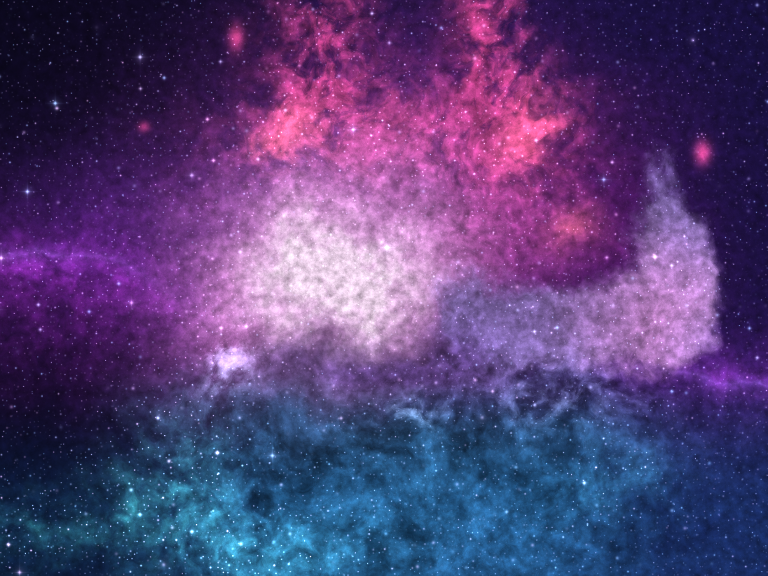
Reproduce this background procedurally as a WebGL 2 fragment shader.

```glsl
#version 300 es
precision highp float;
uniform vec2 u_resolution;
out vec4 fragColor;

vec2 hash2(vec2 p) {
    return fract(sin(vec2(dot(p, vec2(127.1, 311.7)), dot(p, vec2(269.5, 183.3)))) * 43758.5);
}

float gradientNoise(vec2 p) {
    vec2 i = floor(p), f = fract(p);
    vec2 u = f * f * f * (f * (f * 6.0 - 15.0) + 10.0), e = vec2(0, 1);
    float a = dot(hash2(i) * 2.0 - 1.0, f);
    float b = dot(hash2(i + e.yx) * 2.0 - 1.0, f - e.yx);
    float c = dot(hash2(i + e.xy) * 2.0 - 1.0, f - e.xy);
    float d = dot(hash2(i + e.yy) * 2.0 - 1.0, f - e.yy);
    return mix(mix(a, b, u.x), mix(c, d, u.x), u.y);
}

float fbm(vec2 p) {
    float sum = 0.0, amp = 0.6;
    for (int i = 0; i < 5; i++) {
        sum += amp * gradientNoise(p);
        p = mat2(1.6, 1.2, -1.2, 1.6) * p + 3.7;
        amp *= 0.6;
    }
    return sum;
}

// Soft elliptical spot: center x, y and radii
float glow(vec2 p, float x, float y, float rx, float ry) {
    vec2 d = (p - vec2(x, y)) / vec2(rx, ry);
    return exp(-dot(d, d));
}

// One jittered star per cell; the rare bright ones carry a small cross
vec3 starLayer(vec2 p, float cells, float size, float rarity) {
    vec2 id = floor(p * cells), rnd = hash2(id + cells), tint = hash2(id + 51.0);
    vec2 d = abs(p - (id + 0.12 + 0.76 * rnd) / cells);
    float core = exp(-dot(d, d) / (size * size));
    float halo = 0.2 * exp(-dot(d, d) * cells * cells * 150.0);
    float cross = exp(-min(d.x, d.y) / (size * 0.4) - max(d.x, d.y) * cells * 14.0);
    return mix(vec3(0.55, 0.8, 1.0), vec3(1.0, 0.75, 0.95), tint.y)
        * pow(tint.x, rarity) * (core + halo + 0.4 * cross * step(0.93, tint.x));
}

void main() {
    vec2 p = gl_FragCoord.xy / u_resolution.y;
    p.x *= 4.0 / 3.0 * u_resolution.y / u_resolution.x;
    vec2 q = p + 0.075 * vec2(fbm(p * 5.0), fbm(p * 5.0 + 17.0));
    float billow = fbm(q * 7.0 + 4.0), fine = fbm(q * 21.0);
    float grain = clamp(0.9 + 0.9 * billow + 0.9 * fine, 0.2, 1.8);

    // Deep sky: near black at the left, navy at the right
    vec3 col = mix(vec3(0.04, 0.03, 0.11), vec3(0.085, 0.06, 0.23), smoothstep(0.1, 0.9, p.x));
    col += vec3(0.15, 0.03, 0.17) * glow(q, 0.15, 0.44, 0.3, 0.13) * grain;
    col += vec3(0.14, 0.05, 0.21) * glow(q, 0.25, 0.63, 0.28, 0.13);
    col = mix(col, vec3(0.4, 0.13, 0.48), 0.9 * glow(q, 0.66, 0.62, 0.36, 0.33));
    col = mix(col, vec3(0.34, 0.09, 0.4), 0.7 * glow(q, 1.0, 0.6, 0.2, 0.2));

    // Blue and teal lower nebula
    float blue = smoothstep(0.42, 0.24, q.y) * smoothstep(0.15, 0.55, q.x) * (1.0 - 0.75 * smoothstep(0.9, 1.25, q.x));
    col = mix(col, vec3(0.14, 0.3, 0.46) * grain, blue * 0.92);
    col += vec3(0.0, 0.06, 0.1) * smoothstep(0.35, 0.1, p.y);
    float teal = glow(q, 0.32, 0.19, 0.1, 0.11) + 0.6 * glow(q, 0.19, 0.1, 0.16, 0.07)
        + 0.8 * glow(q, 0.45, 0.03, 0.17, 0.08) + 0.7 * glow(q, 0.03, 0.07, 0.08, 0.06)
        + 0.35 * glow(q, 1.07, 0.16, 0.12, 0.08) + 0.15 * glow(q, 0.72, 0.16, 0.16, 0.14);
    col += vec3(0.13, 0.36, 0.33) * teal * grain * grain * 0.75;

    // Pink columns with orange fringes
    float pink = glow(q, 0.56, 0.88, 0.09, 0.2) + glow(q, 0.84, 0.94, 0.06, 0.14)
        + glow(q, 0.9, 0.78, 0.1, 0.09) + 0.9 * glow(q, 0.68, 0.75, 0.24, 0.09);
    pink *= smoothstep(-0.4, 0.3, billow + 0.8 * fine);
    col = mix(col, vec3(0.86, 0.29, 0.6) * (0.85 + 0.7 * fine), min(pink * 1.1, 0.95));
    col = mix(col, vec3(0.73, 0.26, 0.6) * grain, 0.8 * glow(q, 0.8, 0.63, 0.17, 0.14));
    float ember = glow(q, 0.52, 0.77, 0.05, 0.05) + 0.7 * glow(q, 0.93, 0.77, 0.05, 0.06)
        + 1.2 * glow(q, 1.0, 0.61, 0.045, 0.045) + 0.7 * glow(q, 0.46, 0.75, 0.025, 0.02);
    col += vec3(0.32, 0.17, 0.1) * ember * grain;
    col += vec3(0.8, 0.25, 0.4) * (glow(p, 1.22, 0.735, 0.014, 0.02)
        + 0.8 * glow(p, 0.41, 0.935, 0.013, 0.022) + 0.6 * glow(p, 0.25, 0.78, 0.01, 0.009));

    // Violet ribbons entering from both sides
    float leftLine = p.y - 0.555 + 0.1 * smoothstep(0.15, 0.42, p.x) + 0.04 * billow;
    float rightLine = p.y - 0.355 + 0.03 * smoothstep(1.15, 1.33, p.x) + 0.04 * billow;
    float leftFade = smoothstep(0.45, 0.1, p.x), rightFade = smoothstep(0.98, 1.15, p.x);
    col += vec3(0.32, 0.09, 0.36) * grain * (leftFade * exp(-abs(leftLine + 0.02) * 17.0)
        + rightFade * exp(-abs(rightLine - 0.01) * 19.0));
    col += vec3(0.16, 0.12, 0.22) * (leftFade * exp(-abs(leftLine) * 110.0) + rightFade * exp(-abs(rightLine) * 110.0));

    // Luminous heart and its orchid halo
    float halo = 1.15 * glow(q, 0.61, 0.57, 0.23, 0.17) + 0.65 * glow(q, 0.4, 0.44, 0.12, 0.13);
    col = mix(col, vec3(0.78, 0.46, 0.78) * (0.98 + 0.5 * fine), min(halo, 0.92));
    float heart = glow(q, 0.6, 0.5, 0.16, 0.13) + 0.4 * glow(q, 0.52, 0.53, 0.09, 0.09);
    col = mix(col, vec3(0.95, 0.86, 0.94), clamp(heart * (0.85 + 0.7 * billow + 0.8 * fine), 0.0, 0.92));

    // Billowing lavender clouds with defined tops
    float body = glow(q, 1.16, 0.6, 0.07, 0.13) + 0.9 * glow(q, 1.13, 0.44, 0.12, 0.1)
        + glow(q, 0.94, 0.43, 0.1, 0.08) + 0.7 * glow(q, 0.81, 0.44, 0.07, 0.13);
    float cloud = smoothstep(0.25, 0.75, body + 0.45 * billow + 0.25 * fine);
    vec3 cloudColor = mix(vec3(0.52, 0.45, 0.72), vec3(0.78, 0.55, 0.8), glow(q, 1.13, 0.45, 0.14, 0.15));
    col = mix(col, cloudColor * (1.0 + 0.5 * billow + 0.6 * fine), cloud * 0.85);

    // Dusky folds below the heart, then pale wisps
    float fold = glow(q, 0.64, 0.36, 0.16, 0.035) + 0.8 * glow(q, 0.79, 0.37, 0.08, 0.06)
        + 0.6 * glow(q, 0.95, 0.31, 0.18, 0.05);
    col = mix(col, vec3(0.32, 0.22, 0.46) * grain, min(fold * 0.8, 0.85));
    float wisp = glow(q, 0.7, 0.28, 0.06, 0.03) + glow(q, 0.4, 0.36, 0.05, 0.06) + 0.6 * glow(q, 0.97, 0.3, 0.12, 0.05);
    col += vec3(0.3, 0.34, 0.4) * wisp * grain * smoothstep(-0.2, 0.3, fine + billow);

    // Speckled dust, then small, medium and sparse bright stars
    col *= 1.0 + 0.55 * fbm(p * 55.0);
    float crowd = min(0.6 + teal + 0.3 * pink, 1.4) * (1.0 - 0.5 * min(heart, 1.0));
    col += starLayer(p, 110.0, 0.0013, 4.0) * 0.6 * crowd;
    col += starLayer(p + 3.1, 57.0, 0.0018, 6.0) * 0.8 * crowd;
    col += starLayer(p + 7.3, 23.0, 0.0028, 7.0) * crowd;
    col += starLayer(p + 1.7, 9.0, 0.003, 9.0) * 0.8;

    fragColor = vec4(clamp(col, 0.0, 1.0), 1.0);
}
```
